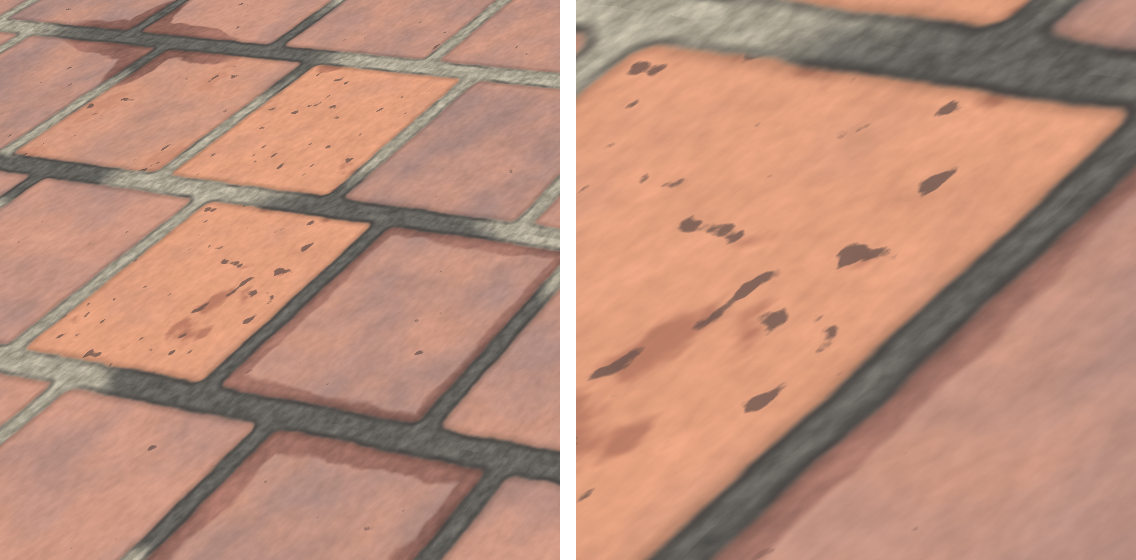
Left: the whole. Right: its middle third, enlarged.
Write a three.js fragment shader that draws this texture.

```glsl
// Worn clay paving bricks in perspective, with dry and wet mortar joints.
// A plane projection gives brick coordinates; a rounded box cuts each brick,
// and gradient noise adds clouds, pits, scabs and damp rims.
varying vec2 vUv;

// Homogeneous plane: one brick across, one row down, and the base corner (y down)
const vec3 ACROSS = vec3(0.25, 0.0234, -0.04);
const vec3 DOWN = vec3(-0.3307, 0.1866, -0.115);
const vec3 BASE = vec3(0.569, 0.1016, 1.0);

const vec2 HALF_JOINT = vec2(0.045, 0.060);
const float CORNER = 0.035;
const float SOFT = 0.010;
const float WOBBLE = 0.014;
const float ROW_SHIFT = 0.355;
const float SHIFT_GROWTH = 0.015;

// Layout of warm bricks and water on the canvas (y down)
const vec2 WARM_CENTRE = vec2(0.46, 0.38);
const vec2 PUDDLE_CENTRE = vec2(0.62, 0.76);
const vec2 RIM_CENTRE = vec2(0.74, 0.86);
const float RIM_WIDTH = 0.36;

const vec3 ORANGE = vec3(0.89, 0.63, 0.50);
const vec3 PINK = vec3(0.79, 0.59, 0.52);
const vec3 MAUVE = vec3(0.66, 0.53, 0.50);
const vec3 DAMP = vec3(0.56, 0.39, 0.35);
const vec3 PIT = vec3(0.40, 0.32, 0.30);
const vec3 SCAB = vec3(0.64, 0.41, 0.34);
const vec3 MORTAR = vec3(0.68, 0.65, 0.58);
const vec3 WET_MORTAR = vec3(0.40, 0.39, 0.37);
const vec3 CREASE = vec3(0.28, 0.26, 0.25);

float hash(vec2 p) {
  return fract(sin(dot(p, vec2(127.1, 311.7))) * 4375.85);
}

vec2 gradient(vec2 cell) {
  float angle = 6.2832 * hash(cell);
  return vec2(cos(angle), sin(angle));
}

// Gradient noise, about -0.7 to 0.7
float noise(vec2 p) {
  vec2 i = floor(p), f = fract(p);
  vec2 s = f * f * f * (f * (f * 6.0 - 15.0) + 10.0);
  vec2 e = vec2(1.0, 0.0);
  float a = dot(gradient(i), f);
  float b = dot(gradient(i + e.xy), f - e.xy);
  float c = dot(gradient(i + e.yx), f - e.yx);
  float d = dot(gradient(i + e.xx), f - e.xx);
  return mix(mix(a, b, s.x), mix(c, d, s.x), s.y);
}

float fbm(vec2 p) {
  float sum = 0.0, gain = 0.6;
  for (int i = 0; i < 4; i++) {
    sum += gain * noise(p);
    p = p * 2.03 + 17.3;
    gain *= 0.5;
  }
  return sum;
}

// Soft ellipse: 1 inside, 0 outside
float blob(vec2 p, vec2 centre, vec2 radius, float blur) {
  return 1.0 - smoothstep(1.0 - blur, 1.0 + blur, length((p - centre) / radius));
}

vec2 toPlane(vec2 p) {
  vec3 ray = vec3(p, 1.0);
  return vec2(dot(ray, cross(DOWN, BASE)), dot(ray, cross(BASE, ACROSS)))
       / dot(ray, cross(ACROSS, DOWN));
}

vec2 toCanvas(vec2 q) {
  vec3 h = ACROSS * q.x + DOWN * q.y + BASE;
  return h.xy / h.z;
}

void main() {
  vec2 p = vec2(vUv.x, 1.0 - vUv.y);
  vec2 plane = toPlane(p);
  vec2 warped = plane + WOBBLE * vec2(fbm(plane * 9.0), fbm(plane * 9.0 + 40.0));

  // Running bond
  float row = floor(warped.y);
  float shift = row * (ROW_SHIFT + SHIFT_GROWTH * row);
  float col = floor(warped.x - shift);
  vec2 local = vec2(warped.x - shift - col, warped.y - row);
  vec2 id = vec2(col, row);
  vec2 centre = toCanvas(vec2(col + 0.5 + shift, row + 0.5));
  vec2 box = abs(local - 0.5) - 0.5 + HALF_JOINT + CORNER;
  float dist = length(max(box, 0.0)) + min(max(box.x, box.y), 0.0) - CORNER;

  // Noise layers
  vec2 seed = plane + 7.0 * hash(id);
  float cloud = fbm(seed * 2.6);
  float mid = fbm(seed * vec2(8.0, 6.0) + 5.0);
  float grain = fbm(plane * vec2(34.0, 24.0));

  // Brick faces
  float warm = 1.0 - smoothstep(0.20, 0.30, length(centre - WARM_CENTRE));
  vec3 brick = mix(MAUVE, PINK, clamp(0.25 + 0.8 * hash(id + 3.0) + 1.3 * cloud, 0.0, 1.0));
  brick = mix(brick, ORANGE, clamp(0.9 * warm + 0.5 * cloud + 0.1, 0.0, 1.0));
  brick *= 1.0 + 0.10 * grain + 0.10 * mid;
  float scab = smoothstep(0.22, 0.38, cloud + 0.5 * mid) * warm;
  brick = mix(brick, SCAB, 0.65 * scab);
  float pits = noise(seed * vec2(19.0, 15.0)) + 0.35 * grain + 0.45 * cloud;
  brick = mix(brick, PIT, 0.75 * smoothstep(0.0, 0.14, pits - mix(0.56, 0.40, warm)));

  // Damp rims creep in from the joints
  float rim = RIM_WIDTH * (1.0 - smoothstep(0.08, 0.36, length(centre - RIM_CENTRE)));
  rim += 0.12 * blob(p, vec2(0.27, 0.08), vec2(0.13, 0.07), 0.5);
  float inland = -dist - rim * (1.0 + 1.4 * cloud + 0.4 * mid);
  float damp = (1.0 - smoothstep(-0.012, 0.012, inland)) * smoothstep(0.01, 0.06, rim);
  brick = mix(brick, DAMP * (1.0 + 0.5 * cloud + 0.2 * grain), 0.85 * damp);
  brick *= 1.0 - 0.16 * smoothstep(-0.035, 0.0, dist);

  // Mortar, dry or wet
  vec2 wander = p + 0.06 * vec2(fbm(p * 7.0), fbm(p * 7.0 + 9.0));
  float wet = blob(wander, PUDDLE_CENTRE, vec2(0.43), 0.06);
  wet = max(wet, blob(wander, vec2(0.36, 0.07), vec2(0.27, 0.09), 0.2));
  wet = max(wet, blob(wander, vec2(0.06, 0.31), vec2(0.15, 0.04), 0.2));
  vec3 joint = mix(MORTAR, WET_MORTAR, wet) * (1.0 + 0.35 * grain + 0.25 * mid);
  float crease = 1.0 - smoothstep(0.0, 0.022, abs(dist - 0.008));
  joint = mix(joint, CREASE, crease * clamp(0.35 + 0.3 * wet + mid, 0.0, 0.85));

  gl_FragColor = vec4(mix(brick, joint, smoothstep(-SOFT, SOFT, dist)), 1.0);
}
```
